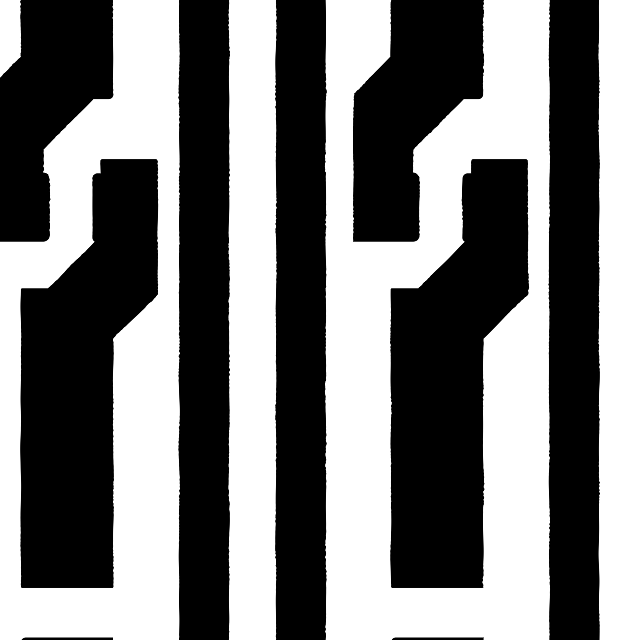
A WebGL 2 fragment shader for this pattern:

```glsl
#version 300 es
precision highp float;

#define UNITS 768.0        // design units per canvas height
#define PERIOD vec2(444.0, 768.0)
#define CELL_START vec2(409.0, -3.0)
#define STRIPE_HALF 30.0
#define STRIPE_A 689.0
#define STRIPE_B 805.0
#define CORNER 6.0
#define WOBBLE 1.6         // slow drift of the upright edges
#define RAGGED 1.5         // fine roughness of the upright edges
#define INK vec3(0.0)
#define PAPER vec3(1.0)

uniform vec2 u_resolution;
out vec4 fragColor;

vec2 gradientAt(vec2 cell) {
    vec3 h = fract(cell.xyx * vec3(0.1031, 0.1030, 0.0973));
    h += dot(h, h.yzx + 33.33);
    float angle = 6.2832 * fract((h.x + h.y) * h.z);
    return vec2(cos(angle), sin(angle));
}

float gradientNoise(vec2 p) {
    vec2 i = floor(p), f = p - i;
    vec2 u = f * f * f * (f * (f * 6.0 - 15.0) + 10.0);
    vec2 e = vec2(0.0, 1.0);
    float low = mix(dot(gradientAt(i), f),
                    dot(gradientAt(i + e.yx), f - e.yx), u.x);
    float high = mix(dot(gradientAt(i + e), f - e),
                     dot(gradientAt(i + e.yy), f - e.yy), u.x);
    return mix(low, high, u.y);
}

// Rounded box given by two opposite corners
float box(vec2 p, vec2 lo, vec2 hi, float radius) {
    vec2 q = abs(p - 0.5 * (lo + hi)) - 0.5 * (hi - lo) + radius;
    return length(max(q, 0.0)) + min(max(q.x, q.y), 0.0) - radius;
}

// 45 degree band where x + y lies between two limits
float diagonal(vec2 p, float from, float to) {
    float s = p.x + p.y;
    return max(from - s, s - to) * 0.7071;
}

// Column that steps left into a short foot
float upperHook(vec2 p) {
    float column = box(p, vec2(469, -3), vec2(580, 119), CORNER);
    float foot = box(p, vec2(424, 112), vec2(496, 290), 0.0);
    float heel = box(p, vec2(460, 207), vec2(503.5, 290), CORNER + 2.0);
    float bend = max(diagonal(p, 537.0, 675.5),
                     box(p, vec2(424, -3), vec2(580, 290), 0.0));
    return min(min(column, foot), min(heel, bend));
}

// Short arm that steps left into a long leg
float lowerHook(vec2 p) {
    float leg = box(p, vec2(469, 346), vec2(580, 705.5), 1.5);
    float arm = box(p, vec2(565, 191), vec2(633.5, 353), 2.5);
    float elbow = box(p, vec2(555, 208), vec2(600, 291), CORNER);
    float bend = max(diagonal(p, 848.0, 986.5),
                     box(p, vec2(469, 191), vec2(633.5, 705), 0.0));
    return min(min(leg, arm), min(elbow, bend));
}

void main() {
    vec2 p = gl_FragCoord.xy / u_resolution.y * UNITS;
    p.y = UNITS - p.y;

    // Uneven upright edges, rough only in patches
    float patches = smoothstep(-0.25, 0.35, gradientNoise(p / 47.0 + 19.0));
    float shift = WOBBLE * gradientNoise(p / vec2(31.0, 43.0))
                + RAGGED * patches * gradientNoise(p / vec2(9.0, 3.3) + 71.0);

    // Repeating cell
    vec2 q = mod(p - CELL_START, PERIOD) + CELL_START;
    q.x += shift;

    float stripes = min(abs(q.x - STRIPE_A), abs(q.x - STRIPE_B)) - STRIPE_HALF;
    float d = min(stripes, min(upperHook(q), lowerHook(q)));

    float halfPixel = 0.5 * UNITS / u_resolution.y;
    float paper = smoothstep(-halfPixel, halfPixel, d);
    fragColor = vec4(mix(INK, PAPER, paper), 1.0);
}
```
